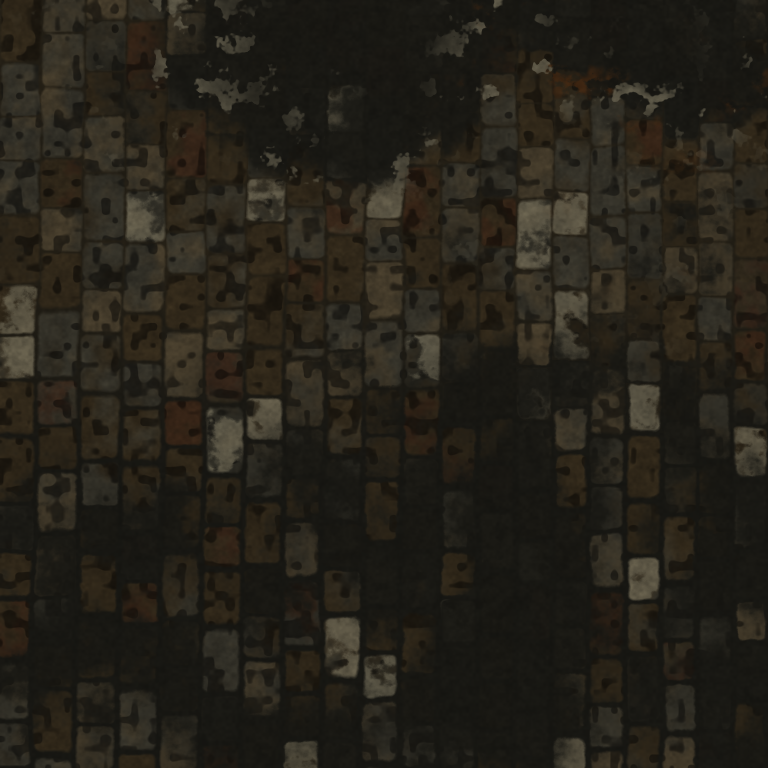
A WebGL 1 fragment shader for this texture:

```glsl
precision highp float;
// Old sooty brick wall laid in upright columns, with peeling pale patches and rust.
uniform vec2 u_resolution;

const float COLUMNS = 20.0;
const float COLUMN_SPREAD = 2.2;    // columns narrow towards the right
const float ROWS = 14.0;
const float LEAN = 0.016;           // left columns tilt outwards at the foot
const float JOINT_TOP = 0.0012;     // half widths of the mortar joint
const float JOINT_FOOT = 0.0036;
const float CORNER = 0.007;
const float PALE_SHARE = 0.075;
const vec3 SOOT = vec3(0.088, 0.086, 0.070);
const vec3 MORTAR = vec3(0.155, 0.130, 0.085);
const vec3 BROWN = vec3(0.180, 0.147, 0.094);
const vec3 GREY = vec3(0.188, 0.180, 0.148);
const vec3 TAN = vec3(0.245, 0.212, 0.152);
const vec3 RED = vec3(0.195, 0.120, 0.075);
const vec3 PALE = vec3(0.370, 0.350, 0.285);
const vec3 RUST = vec3(0.320, 0.170, 0.060);

float hash(vec2 p) {
  p = fract(p * vec2(0.1031, 0.1137));
  p += dot(p, p.yx + 33.33);
  return fract((p.x + p.y) * p.x * 17.3 + p.y * 91.7);
}

float noise(vec2 p) {
  vec2 i = floor(p), f = fract(p);
  f = f * f * (3.0 - 2.0 * f);
  return mix(mix(hash(i), hash(i + vec2(1.0, 0.0)), f.x),
             mix(hash(i + vec2(0.0, 1.0)), hash(i + 1.0), f.x), f.y);
}

float fbm(vec2 p) {
  float sum = 0.0, amp = 0.533;
  for (int i = 0; i < 4; i++) {
    sum += amp * noise(p);
    p = mat2(1.6, 1.2, -1.2, 1.6) * p + 17.0;
    amp *= 0.5;
  }
  return sum;
}

float roundBox(vec2 p, vec2 halfSize, float r) {
  vec2 q = abs(p) - halfSize + r;
  return length(max(q, 0.0)) + min(max(q.x, q.y), 0.0) - r;
}

// Where soot gathers: a hanging band on top, the middle, the foot and the right.
float sootLevel(vec2 p) {
  float hang = 0.87 - 0.13 * exp(-pow((p.x - 0.44) / 0.13, 2.0));
  float band = smoothstep(-0.06, 0.05, p.y - hang) * smoothstep(0.14, 0.34, p.x);
  float heart = exp(-dot(p - vec2(0.49, 0.46), p - vec2(0.49, 0.46)) / 0.011);
  float foot = smoothstep(0.55, 0.05, p.y) * mix(0.22, 0.36, p.x);
  float right = 0.17 * smoothstep(0.25, 0.75, p.x);
  return 0.20 + 0.55 * band + 0.25 * heart + foot + right
       + 1.1 * (fbm(p * 6.0 + 3.0) - 0.5);
}

void main() {
  vec2 uv = gl_FragCoord.xy / u_resolution;
  float pixel = 1.0 / min(u_resolution.x, u_resolution.y);
  float blotch = fbm(uv * 28.0);
  float grain = fbm(uv * vec2(95.0, 110.0) + 40.0);
  float fine = noise(uv * 230.0);

  // Staggered columns of bricks, slightly crooked
  vec2 p = uv + 0.005 * (vec2(noise(uv * 17.0), noise(uv * 17.0 + 60.0)) - 0.5);
  p.x += LEAN * (1.0 - p.y) * (1.0 - p.x);
  float column = p.x * (COLUMNS - COLUMN_SPREAD + COLUMN_SPREAD * p.x);
  float id = floor(column);
  float row = p.y * ROWS + 0.5 * mod(id, 2.0) + 0.45 * hash(vec2(id, 71.0))
            + 0.16 * sin(p.y * 23.0 + id * 2.4);
  vec2 brick = vec2(id, floor(row)) + 5.0;
  vec2 size = 1.0 / vec2(COLUMNS - COLUMN_SPREAD + 2.0 * COLUMN_SPREAD * p.x, ROWS);
  vec2 local = (fract(vec2(column, row)) - 0.5) * size;
  float joint = mix(JOINT_FOOT, JOINT_TOP, smoothstep(0.3, 0.75, uv.y));
  float d = roundBox(local, 0.5 * size - joint, CORNER) + 0.004 * (grain - 0.5);
  float face = 1.0 - smoothstep(-0.0015 - pixel, 0.0010 + pixel, d);

  // Each brick has its own tone and cover of soot
  float tone = hash(brick);
  float kind = hash(brick + 31.0);
  float cover = hash(brick + 57.0);
  vec3 stone = mix(BROWN, GREY, smoothstep(0.30, 0.65, tone + 0.5 * (blotch - 0.5)));
  stone = mix(stone, TAN, smoothstep(0.62, 0.95, tone + 0.7 * (blotch - 0.5)));
  stone = mix(stone, RED, 0.75 * step(0.88, kind) * smoothstep(0.3, 0.6, blotch));
  float pale = step(kind, PALE_SHARE) * smoothstep(0.32, 0.50, blotch + 0.3 * (grain - 0.5));
  stone = mix(stone, PALE, 0.75 * pale);
  stone *= 0.72 + 0.30 * blotch + 0.36 * grain;
  stone *= 1.0 - 0.45 * smoothstep(0.60, 0.78, noise(uv * 80.0 + 9.0)) * (1.0 - pale);

  // Joints are earthy above and black below
  float level = sootLevel(uv);
  float earthy = smoothstep(0.35, 0.70, uv.y) * (0.7 + 0.5 * (blotch - 0.5));
  vec3 color = mix(mix(SOOT, MORTAR, earthy), stone, face);

  // Soot, thinner on some bricks
  float soot = smoothstep(0.30, 0.62, level + 0.38 * (cover - 0.5) * face
             + 0.35 * (blotch - 0.5) + 0.25 * (grain - 0.5) - 0.14 * pale);
  color = mix(color, SOOT * (0.88 + 0.24 * grain), 0.93 * soot);

  // Flaked plaster and rust along the upper soot edge
  float edge = exp(-pow((level - 0.58) / 0.22, 2.0)) * smoothstep(0.45, 0.9, uv.y);
  float flake = smoothstep(0.66, 0.74, fbm(uv * 34.0 + 80.0) + 0.12 * (fine - 0.5));
  color = mix(color, PALE * (0.8 + 0.4 * grain), 0.85 * flake * edge);
  float rust = smoothstep(0.60, 0.74, fbm(uv * 19.0 + 130.0)) * smoothstep(0.35, 0.65, grain);
  color = mix(color, RUST, 0.6 * rust * edge * smoothstep(0.45, 0.7, uv.x));

  color *= 0.93 + 0.14 * fine;
  gl_FragColor = vec4(color, 1.0);
}
```
